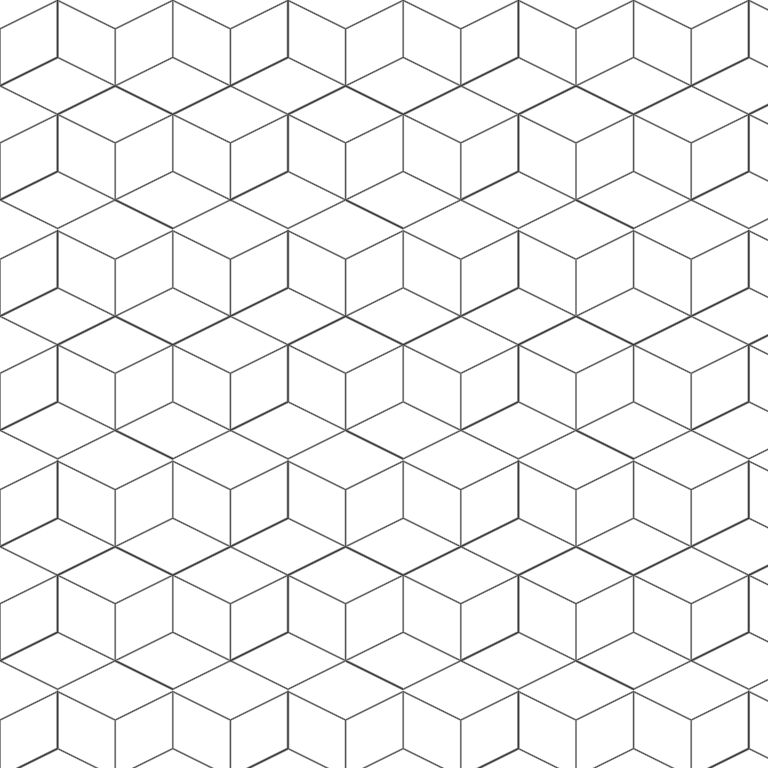
Write a Shadertoy shader that draws this pattern.

```glsl
// Outlined stacked cubes: three zigzags and a set of uprights in each row.
// Rows are evaluated with their neighbours, as a hairline gap opens below
// every second row; chosen edges are heavier on a two by two repeat.

#define REPEATS 6.6667      // cells across the canvas
#define THIN 0.0111         // line widths, in cells
#define THICK 0.0176
#define ROW_GAP 0.02        // gap below each pair of rows, in cells
#define SOFTNESS 1.5        // edge ramp, in pixels
#define INK vec3(0.22)
#define PAPER vec3(1.0)

// Coverage of a line at a distance from its centre
float stroke(float dist, bool heavy, float ramp) {
    float halfWidth = 0.5 * (heavy ? THICK : THIN);
    return clamp((halfWidth - dist) / ramp + 0.5, 0.0, 1.0);
}

// Distance to a zigzag of slope one half
float zigzag(float y, float lineY) {
    return abs(y - lineY) * 0.8944;
}

// All edges of one row; y runs downward from 0 to 1
float cubeRow(float x, float y, float rowHeight, bool evenRow, float ramp) {
    float wave = 0.5 * abs(x - round(x));       // 0 at cell sides, 0.25 mid-cell
    float slope = floor(mod(2.0 * x, 4.0));     // which of four slopes in the repeat

    // Upper rim, lower rim and the floor of each cube
    float ink = stroke(zigzag(y, 0.25 - wave) * rowHeight, false, ramp);
    ink = max(ink, stroke(zigzag(y, 0.75 - wave) * rowHeight, slope < 0.5, ramp));
    bool heavyFloor = evenRow ? slope > 0.5 : abs(slope - 2.0) < 0.5;
    ink = max(ink, stroke(zigzag(y, 0.75 + wave) * rowHeight, heavyFloor, ramp));

    // Uprights, alternating between high and low
    float column = round(2.0 * x);
    float middle = mod(column, 2.0) > 0.5 ? 0.25 : 0.5;
    float past = max(abs(y - middle) - 0.25, 0.0) * rowHeight;
    float upright = length(vec2(x - 0.5 * column, past));
    bool heavyUpright = abs(mod(column, 4.0) - 1.0) < 0.5;
    return max(ink, stroke(upright, heavyUpright, ramp));
}

void mainImage(out vec4 fragColor, in vec2 fragCoord) {
    vec2 p = fragCoord / iResolution.y;
    p = vec2(p.x, 1.0 - p.y) * REPEATS;
    float ramp = SOFTNESS * REPEATS / iResolution.y;
    float rowHeight = 1.0 - 0.5 * ROW_GAP;

    float ink = 0.0;
    for (int i = -1; i <= 1; i++) {
        float row = floor(p.y) + float(i);
        float odd = mod(row, 2.0);
        float top = row - 0.5 * ROW_GAP * odd + 0.003;
        float y = (p.y - top) / rowHeight;
        ink = max(ink, cubeRow(p.x, y, rowHeight, odd < 0.5, ramp));
    }
    fragColor = vec4(mix(PAPER, INK, ink), 1.0);
}
```
